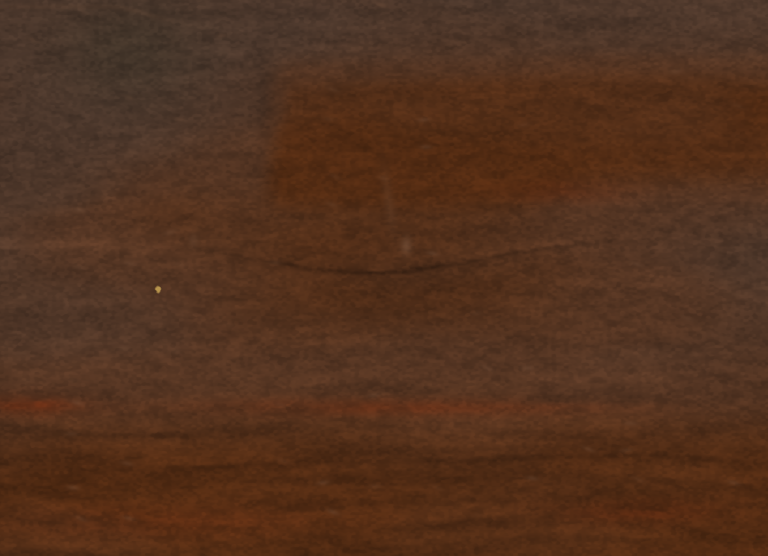
Write a Shadertoy shader that draws this texture.

```glsl
// Dark stained wood board: blurred brown and rust zones, fine level grain, a sagging crack and pale scuffs.

// Stain colours
const vec3 GREY_BROWN = vec3(0.298, 0.218, 0.172);
const vec3 MID_BROWN  = vec3(0.332, 0.208, 0.136);
const vec3 RED_BROWN  = vec3(0.322, 0.168, 0.072);
const vec3 RUST       = vec3(0.43, 0.165, 0.06);
const vec3 OLIVE      = vec3(0.235, 0.200, 0.155);
const vec3 SCUFF      = vec3(0.47, 0.33, 0.24);
const vec3 CHIP       = vec3(0.72, 0.58, 0.30);

// Strengths
const float GRAIN_GAIN  = 0.085;
const float MOTTLE_GAIN = 0.075;
const float FINE_GAIN   = 0.080;
const float CRACK_DARK  = 0.24;

// Cells per canvas height
const vec2 CLOUD_CELLS  = vec2(3.0, 8.0);
const vec2 STREAK_CELLS = vec2(4.0, 46.0);
const vec2 MOTTLE_CELLS = vec2(34.0, 85.0);
const vec2 FINE_CELLS   = vec2(130.0, 190.0);
const vec2 FLECK_CELLS  = vec2(11.0, 20.0);

vec3 hash3(vec2 cell) {
    vec3 q = fract(cell.xyx * vec3(0.1031, 0.1030, 0.0973));
    q += dot(q, q.yxz + 33.33);
    return fract((q.xxy + q.yzz) * q.zyx);
}

// Cellular noise with softly blended cell values, about -1 to 1
float softCells(vec2 p) {
    vec2 cell = floor(p);
    float total = 0.0, weight = 0.0;
    for (int j = -1; j <= 1; j++)
    for (int i = -1; i <= 1; i++) {
        vec2 c = cell + vec2(i, j);
        vec3 h = hash3(c);
        vec2 d = c + 0.2 + 0.6 * h.xy - p;
        float w = exp(-6.0 * dot(d, d));
        total += w * h.z;
        weight += w;
    }
    return 2.0 * total / weight - 1.0;
}

// Soft elliptical spot
float spot(vec2 p, vec2 centre, vec2 radius) {
    vec2 d = (p - centre) / radius;
    return exp(-dot(d, d));
}

float band(float x, float low, float high, float soft) {
    return smoothstep(low - soft, low + soft, x) * (1.0 - smoothstep(high - soft, high + soft, x));
}

// Sparse slanted scuffs, one possible per cell
float flecks(vec2 p) {
    vec2 q = p * FLECK_CELLS;
    vec3 h = hash3(floor(q) + 71.0);
    vec2 d = fract(q) - 0.35 - 0.3 * h.xy;
    d.y += (h.x - 0.3) * d.x;
    return step(0.72, h.z) * h.y * exp(-dot(d * d, vec2(70.0, 130.0)));
}

// 0 is grey brown, 1 is red brown
float warmth(vec2 uv, float cloud) {
    vec2 q = uv + cloud * vec2(0.012, 0.025);
    float w = 0.40 + 0.55 * (1.0 - smoothstep(0.08, 0.40, q.y));
    float patchArea = smoothstep(0.335, 0.385, q.x) * band(q.y, 0.66, 0.865, 0.05);
    w += 0.48 * patchArea;
    w += 0.40 * spot(q, vec2(0.50, 0.57), vec2(0.28, 0.14));
    w += 0.18 * spot(q, vec2(0.21, 0.64), vec2(0.09, 0.06));
    w -= 0.36 * spot(q, vec2(0.10, 0.88), vec2(0.28, 0.22));
    w -= 0.26 * smoothstep(0.83, 0.98, q.y);
    w -= 0.14 * spot(q, vec2(0.0, 0.47), vec2(0.28, 0.18));
    w -= 0.16 * spot(q, vec2(1.0, 0.52), vec2(0.22, 0.10));
    return clamp(w + 0.13 * cloud, 0.0, 1.0);
}

void mainImage(out vec4 fragColor, in vec2 fragCoord) {
    vec2 uv = fragCoord / iResolution.xy;
    vec2 p = fragCoord / iResolution.y;

    // Grain follows slow layered waves
    float wave = 0.010 * sin(4.1 * p.x + 3.0 * p.y) + 0.004 * sin(11.0 * p.x - 9.0 * p.y);
    vec2 g = p + vec2(0.0, wave);
    float cloud = softCells(g * CLOUD_CELLS);
    float streak = softCells(g * STREAK_CELLS);
    float mottle = softCells(g * MOTTLE_CELLS + 19.0);
    float fine = softCells(p * FINE_CELLS);

    // Broad stain
    float w = warmth(uv, cloud);
    vec3 col = mix(GREY_BROWN, MID_BROWN, smoothstep(0.0, 0.5, w));
    col = mix(col, RED_BROWN, smoothstep(0.45, 1.0, w));
    col = mix(col, OLIVE, 0.55 * spot(uv, vec2(0.17, 0.91), vec2(0.09, 0.09)));

    // Rust streaks
    float rust = 0.75 * spot(uv, vec2(0.03, 0.272), vec2(0.07, 0.018));
    rust += 0.42 * spot(uv, vec2(0.52, 0.268), vec2(0.24, 0.016));
    rust += 0.45 * spot(uv, vec2(0.83, 0.08), vec2(0.09, 0.022));
    rust += 0.28 * spot(uv, vec2(0.74, 0.655), vec2(0.08, 0.02));
    rust += 0.22 * spot(uv, vec2(0.20, 0.06), vec2(0.20, 0.03));
    col = mix(col, RUST, rust * (0.75 + 0.3 * streak + 0.2 * mottle));

    // Grain, stronger near the bottom
    float low = 1.0 - smoothstep(0.1, 0.5, uv.y);
    float shade = 1.0 + GRAIN_GAIN * streak * (0.5 + 0.7 * low);
    shade += MOTTLE_GAIN * mottle + FINE_GAIN * fine;
    shade -= 0.13 * spot(g, vec2(0.85, 0.168), vec2(0.60, 0.006));
    shade -= 0.10 * spot(uv, vec2(0.345, 0.84), vec2(0.014, 0.09));
    shade -= 0.12 * spot(uv, vec2(0.53, 0.47), vec2(0.09, 0.05));

    // Sagging crack with a pale ridge at its left
    float sag = (uv.x - 0.48) / 0.21;
    float off = uv.y - 0.572 + 0.063 * exp(-sag * sag) + 0.002 * mottle;
    float crack = exp(-pow(off / 0.0045, 2.0)) * band(uv.x, 0.23, 0.80, 0.06);
    shade -= CRACK_DARK * crack * (0.35 + 0.65 * spot(uv, vec2(0.51, uv.y), vec2(0.14, 1.0)));
    float ridge = band(off, -0.018, 0.002, 0.006) * (1.0 - smoothstep(0.16, 0.27, uv.x));
    float lip = band(off, 0.003, 0.014, 0.005) * band(uv.x, 0.56, 0.82, 0.05);
    shade += 0.10 * ridge + 0.07 * lip;
    col *= shade;

    // Pale scuffs and one chip
    float scuff = 0.32 * flecks(g) + 0.55 * spot(uv, vec2(0.529, 0.558), vec2(0.007, 0.016));
    scuff += 0.20 * spot(uv, vec2(0.507 + 0.1 * (0.63 - uv.y), 0.64), vec2(0.007, 0.055));
    scuff += 0.25 * spot(uv, vec2(0.252, 0.567), vec2(0.006, 0.012));
    float rim = uv.y - 0.988 + 0.03 * smoothstep(0.14, 0.25, uv.x);
    scuff += 0.16 * exp(-pow(rim / 0.005, 2.0)) * (1.0 - smoothstep(0.19, 0.25, uv.x));
    col = mix(col, SCUFF, scuff);
    float chip = length((p - vec2(0.284, 0.479)) * vec2(1.0, 0.85) + 0.0015 * fine);
    col = mix(col, CHIP, 1.0 - smoothstep(0.003, 0.007, chip));

    fragColor = vec4(col, 1.0);
}
```
